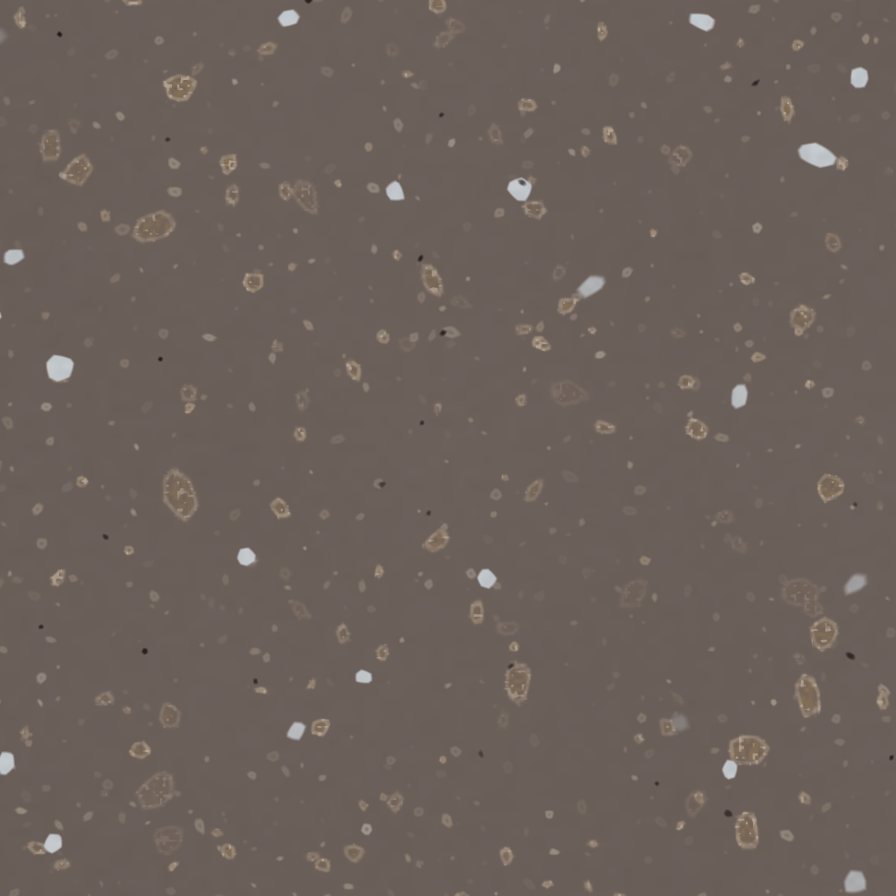
Give the GLSL for this texture, as a Shadertoy shader.

```glsl
#define MATRIX_COLOR vec3(0.418, 0.372, 0.352)
#define TAN_COLOR    vec3(0.530, 0.440, 0.340)
#define RIM_COLOR    vec3(0.640, 0.585, 0.530)
#define DUST_COLOR   vec3(0.640, 0.595, 0.560)
#define CHIP_COLOR   vec3(0.755, 0.775, 0.790)
#define SPECK_COLOR  vec3(0.110, 0.090, 0.090)
#define CHIP_DENSITY  0.22
#define GRAIN_DENSITY 0.34
#define DUST_DENSITY  0.46
#define SPECK_DENSITY 0.22
#define SOFTNESS      0.0016

struct Grain { float dist; float radius; float tone; vec2 key; };

float hash(vec2 p) {
    return fract(sin(dot(p, vec2(127.1, 311.7))) * 43758.5453);
}

float noise(vec2 p) {
    vec2 i = floor(p), f = fract(p);
    f = f * f * (3.0 - 2.0 * f);
    return mix(mix(hash(i), hash(i + vec2(1, 0)), f.x),
               mix(hash(i + vec2(0, 1)), hash(i + vec2(1, 1)), f.x), f.y);
}

// Irregular stone: randomly placed half planes, rounded towards an ellipse
float stoneDistance(vec2 p, float radius, vec2 key) {
    float turn = 6.2832 * hash(key + 0.31);
    float c = cos(turn), s = sin(turn);
    p = mat2(c, -s, s, c) * p;
    p.x *= mix(0.55, 1.0, hash(key + 0.47));
    float d = -1.0;
    for (int i = 0; i < 7; i++) {
        float k = float(i);
        float a = 6.2832 * (k + 0.7 * hash(key + 0.13 * k + 0.59)) / 7.0;
        float reach = radius * mix(0.65, 1.05, hash(key + 0.17 * k + 0.73));
        d = max(d, dot(p, vec2(cos(a), sin(a))) - reach);
    }
    return mix(d, length(p) - radius, 0.3);
}

// Nearest stone of a jittered grid with some cells left empty
Grain scatter(vec2 uv, float cells, float density, float minR, float maxR, float seed) {
    Grain best = Grain(1.0, maxR, 0.0, vec2(0.0));
    vec2 home = floor(uv * cells);
    for (int y = -1; y <= 1; y++)
    for (int x = -1; x <= 1; x++) {
        vec2 id = home + vec2(x, y);
        vec2 key = id + seed * vec2(17.3, 41.9);
        if (hash(key) > density) continue;
        vec2 center = (id + vec2(hash(key + 0.11), hash(key + 0.23))) / cells;
        float size = hash(key + 0.37);
        float radius = mix(minR, maxR, size * size);
        vec2 p = uv - center;
        if (length(p) > 2.5 * radius + 0.01) continue;
        float d = stoneDistance(p, radius, key);
        if (d < best.dist) best = Grain(d, radius, hash(key + 0.83), key);
    }
    return best;
}

float coverage(float d, float soft) {
    soft = max(soft, 0.7 / iResolution.y);
    return 1.0 - smoothstep(-soft, soft, d);
}

// Translucent tan stone with a pale rim and mottled inside
vec3 paintGrain(vec3 color, vec2 uv, Grain g) {
    float mottle = noise(uv * 210.0 + g.key);
    float fleck = smoothstep(0.62, 0.9, noise(uv * 260.0 - g.key * 3.0));
    float rim = 1.0 - smoothstep(0.0007, 0.0032, abs(g.dist + 0.0022));
    vec3 body = mix(MATRIX_COLOR, TAN_COLOR, 0.25 + 0.85 * mottle);
    body = mix(body, RIM_COLOR, rim * (0.3 + 0.6 * mottle));
    body = mix(body, RIM_COLOR * 1.18, fleck * 0.75);
    float strength = mix(0.2, 0.95, smoothstep(0.0, 0.75, g.tone));
    float soft = mix(0.0035, SOFTNESS, g.tone);
    return mix(color, body, coverage(g.dist, soft) * strength);
}

void mainImage(out vec4 fragColor, in vec2 fragCoord) {
    vec2 uv = fragCoord / iResolution.y;

    // Resin ground with faint cloudiness
    vec3 color = MATRIX_COLOR + 0.010 * (noise(uv * 4.0) - 0.5)
               + 0.008 * (noise(uv * 70.0) - 0.5);

    // Fine dust, two sizes, mostly faint
    Grain dust = scatter(uv, 34.0, DUST_DENSITY, 0.0016, 0.0062, 1.0);
    float glow = mix(0.12, 0.95, dust.tone * dust.tone);
    float hollow = 1.0 - 0.5 * smoothstep(0.002, 0.005, -dust.dist);
    vec3 dustTint = mix(DUST_COLOR, TAN_COLOR, 0.5 * hash(dust.key + 0.91));
    color = mix(color, dustTint, coverage(dust.dist, SOFTNESS) * glow * hollow);

    Grain small = scatter(uv, 17.0, 0.28, 0.0045, 0.0095, 2.0);
    color = paintGrain(color, uv, small);

    Grain large = scatter(uv, 12.0, GRAIN_DENSITY, 0.0085, 0.0215, 3.0);
    color = paintGrain(color, uv, large);

    // Clear white chips, a few of them sunk out of focus
    Grain chip = scatter(uv, 10.0, CHIP_DENSITY, 0.0082, 0.0175, 4.0);
    float focus = smoothstep(0.05, 0.4, chip.tone);
    vec3 chipTint = CHIP_COLOR + 0.05 * (noise(uv * 120.0) - 0.5);
    color = mix(color, chipTint,
        coverage(chip.dist, mix(0.004, SOFTNESS, focus)) * mix(0.3, 1.0, focus));

    // Dark specks
    Grain speck = scatter(uv, 9.0, SPECK_DENSITY, 0.0022, 0.0042, 5.0);
    color = mix(color, SPECK_COLOR,
        coverage(speck.dist, SOFTNESS) * mix(0.45, 1.0, speck.tone));

    fragColor = vec4(color, 1.0);
}
```
